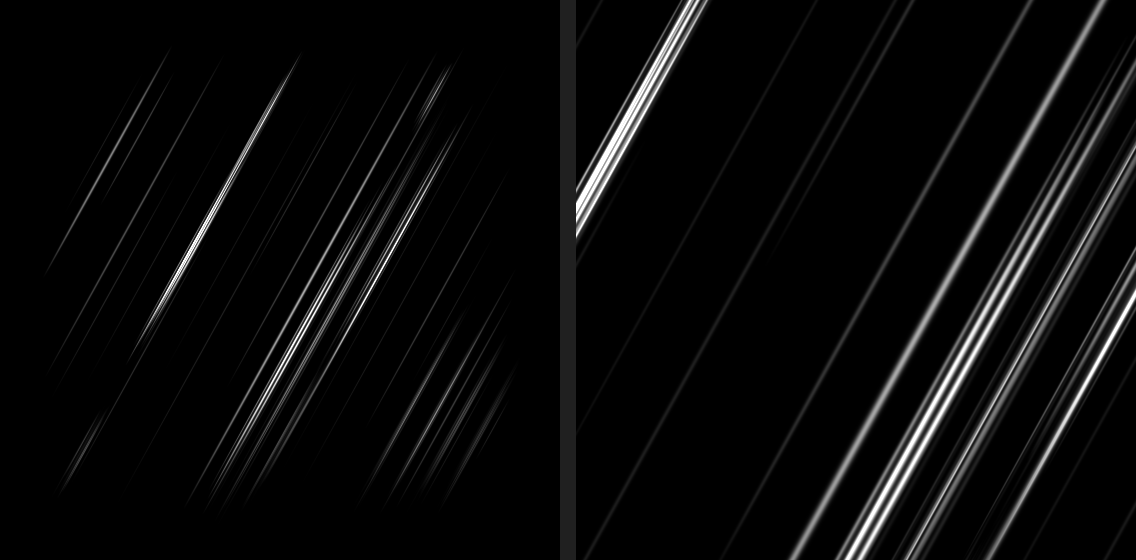
Left: the whole. Right: its middle third, enlarged.
This background is drawn by a WebGL 1 fragment shader. Its source:

```glsl
precision highp float;
// Slanted bundles of fine silver light streaks on black.

uniform vec2 u_resolution;

const vec2 ALONG = vec2(0.485, 0.8745);
const vec2 ACROSS = vec2(0.8745, -0.485);
const float MARGIN_BOX = 0.425;
const int STRANDS = 9;
const int THIN_STREAKS = 22;
const int CORNER_BUNDLES = 4;

float hash(float n) {
  n = fract(n * 0.1031);
  n *= n + 33.33;
  n *= n + n;
  return fract(n);
}

// One tapered streak; q holds the across and along coordinates.
float streak(vec2 q, float center, vec2 span, float width, float pixel) {
  float u = clamp((q.y - span.x) / (span.y - span.x), 0.0, 1.0);
  float taper = 4.0 * u * (1.0 - u);
  float thin = width * mix(0.55, 1.0, taper);
  float drawn = max(thin, 0.6 * pixel);
  float x = (q.x - center) / drawn;
  return taper * exp(-x * x) * thin / drawn;
}

// Parallel strands with varied widths, lengths and brightness.
float bundle(vec2 q, float center, vec2 span, float spread, float seed, float pixel) {
  float light = 0.0;
  float len = span.y - span.x;
  for (int i = 0; i < STRANDS; i++) {
    float k = seed * 61.0 + float(i) * 5.0;
    float offset = 2.0 * (float(i) + hash(k)) / float(STRANDS) - 1.0;
    float h = hash(k + 1.0);
    float gain = mix(0.08, 1.0, h * h) * (1.0 - 0.6 * offset * offset);
    float width = spread * mix(0.07, 0.19, hash(k + 2.0));
    vec2 trim = 0.22 * len * vec2(hash(k + 3.0), -hash(k + 4.0));
    light += gain * streak(q, center + offset * spread, span + trim, width, pixel);
  }
  return light;
}

// Range along a lane that stays inside the centered square.
vec2 laneSpan(float center) {
  vec2 low = (-MARGIN_BOX - center * ACROSS) / ALONG;
  vec2 high = (MARGIN_BOX - center * ACROSS) / ALONG;
  return vec2(max(low.x, low.y), min(high.x, high.y));
}

// Single faint streaks, one per jittered lane.
float thinStreaks(vec2 q, float pixel) {
  float light = 0.0;
  for (int i = 0; i < THIN_STREAKS; i++) {
    float k = 700.0 + float(i) * 7.0;
    float center = mix(-0.43, 0.49, (float(i) + hash(k)) / float(THIN_STREAKS));
    vec2 lane = laneSpan(center);
    float part = mix(0.4, 1.0, hash(k + 1.0));
    float start = (1.0 - part) * hash(k + 2.0);
    vec2 span = mix(vec2(lane.x), vec2(lane.y), vec2(start, start + part));
    float h = hash(k + 3.0);
    float width = mix(0.0009, 0.0024, h * part);
    light += mix(0.08, 0.7, h * h * part) * streak(q, center, span, width, pixel);
  }
  return light;
}

// Evenly stepped dim bundles in the lower right.
float cornerBundles(vec2 q, float pixel) {
  float light = 0.0;
  for (int i = 0; i < CORNER_BUNDLES; i++) {
    float f = float(i);
    vec2 span = vec2(-0.31 + 0.025 * f, 0.16 - 0.02 * f);
    light += bundle(q, 0.315 + 0.043 * f, span, 0.006, 20.0 + f, pixel);
  }
  return light;
}

void main() {
  float side = min(u_resolution.x, u_resolution.y);
  float pixel = 1.0 / side;
  vec2 p = (gl_FragCoord.xy - 0.5 * u_resolution) / side;
  vec2 q = vec2(dot(p, ACROSS), dot(p, ALONG));

  // Bright left lane, with a dim tail.
  float light = 1.3 * bundle(q, -0.164, vec2(0.06, 0.39), 0.007, 1.0, pixel);
  light += 1.5 * bundle(q, -0.164, vec2(-0.28, 0.22), 0.009, 2.0, pixel);
  light += 0.45 * bundle(q, -0.162, vec2(-0.54, -0.32), 0.007, 3.0, pixel);

  // Dense group of lanes right of center.
  light += 0.9 * bundle(q, 0.079, vec2(-0.46, 0.30), 0.010, 4.0, pixel);
  light += 0.5 * bundle(q, 0.080, vec2(0.33, 0.50), 0.008, 5.0, pixel);
  light += 1.0 * bundle(q, 0.108, vec2(-0.45, 0.48), 0.009, 6.0, pixel);
  light += 1.0 * bundle(q, 0.145, vec2(-0.16, 0.46), 0.009, 7.0, pixel);
  light += 0.6 * bundle(q, 0.143, vec2(-0.41, -0.04), 0.006, 8.0, pixel);

  light += 0.55 * cornerBundles(q, pixel);
  light += thinStreaks(q, pixel);
  gl_FragColor = vec4(vec3(min(light, 1.0)), 1.0);
}
```
